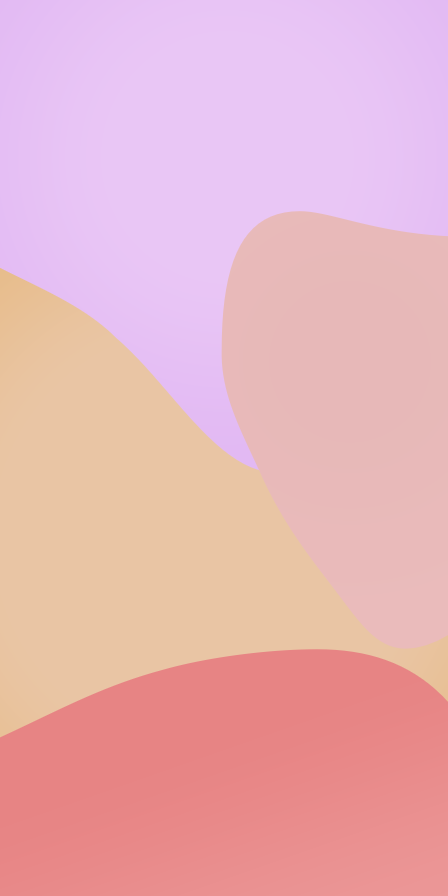
Write a WebGL 1 fragment shader that draws this background.

```glsl
precision highp float;
// Soft abstract backdrop: a lilac sky, a sand slope, a rose pebble and a coral hill.
// Each shape is a closed path of cubic Bezier curves, turned into a signed distance
// for a smooth edge, and filled with a gentle radial or linear gradient.

#define GRID vec2(384.0, 768.0)   // design units across the canvas
#define STEPS 20                  // line segments per curve
#define LILAC_LIGHT vec3(0.914, 0.776, 0.961)
#define LILAC_DEEP vec3(0.886, 0.725, 0.953)
#define SAND_LIGHT vec3(0.914, 0.773, 0.643)
#define SAND_DEEP vec3(0.906, 0.735, 0.535)
#define ROSE_CORE vec3(0.904, 0.722, 0.720)
#define ROSE_RIM vec3(0.916, 0.732, 0.732)
#define CORAL_DEEP vec3(0.906, 0.518, 0.518)
#define CORAL_LIGHT vec3(0.922, 0.592, 0.592)

uniform vec2 u_resolution;

// Path state: x = smallest squared distance, y = +1 outside, -1 inside
vec2 newPath() {
  return vec2(1e6, 1.0);
}

vec2 bezier(vec2 a, vec2 b, vec2 c, vec2 d, float t) {
  vec2 ab = mix(a, b, t), bc = mix(b, c, t), cd = mix(c, d, t);
  return mix(mix(ab, bc, t), mix(bc, cd, t), t);
}

// Adds one curve to a path: nearest distance and even-odd crossings
void addCurve(inout vec2 path, vec2 p, vec2 a, vec2 b, vec2 c, vec2 d) {
  vec2 start = a;
  for (int i = 1; i <= STEPS; i++) {
    vec2 end = bezier(a, b, c, d, float(i) / float(STEPS));
    vec2 edge = end - start, rel = p - start;
    vec2 gap = rel - edge * clamp(dot(rel, edge) / dot(edge, edge), 0.0, 1.0);
    path.x = min(path.x, dot(gap, gap));
    if ((start.y > p.y) != (end.y > p.y)) {
      if (rel.x < edge.x * rel.y / edge.y) path.y = -path.y;
    }
    start = end;
  }
}

// Antialiased coverage of a finished path
float coverage(vec2 path, float pixel) {
  return clamp(0.5 - path.y * sqrt(path.x) / pixel, 0.0, 1.0);
}

// The curves run past the canvas and close out of sight
vec2 sandPath(vec2 p) {
  vec2 path = newPath();
  vec2 left = vec2(-20, 219), bend = vec2(100, 290);
  vec2 foot = vec2(222, 403), right = vec2(500, 820);
  addCurve(path, p, left, vec2(25, 244), vec2(68, 258), bend);
  addCurve(path, p, bend, vec2(142, 326), vec2(178, 390), foot);
  addCurve(path, p, foot, vec2(260, 417), vec2(500, 420), right);
  addCurve(path, p, right, vec2(400, 1400), vec2(-400, 1400), left);
  return path;
}

vec2 rosePath(vec2 p) {
  vec2 path = newPath();
  vec2 exit = vec2(400, 203), top = vec2(257, 181), side = vec2(190, 300);
  vec2 waist = vec2(222, 403), flank = vec2(285, 503), base = vec2(348, 556);
  addCurve(path, p, exit, vec2(325, 202), vec2(285, 181), top);
  addCurve(path, p, top, vec2(210, 181), vec2(190, 220), side);
  addCurve(path, p, side, vec2(189, 337), vec2(206, 368), waist);
  addCurve(path, p, waist, vec2(241, 446), vec2(262, 473), flank);
  addCurve(path, p, flank, vec2(308, 533), vec2(322, 556), base);
  addCurve(path, p, base, vec2(400, 556), vec2(520, 460), exit);
  return path;
}

vec2 coralPath(vec2 p) {
  vec2 path = newPath();
  vec2 left = vec2(-20, 641), rise = vec2(140, 574);
  vec2 crest = vec2(272, 556.5), right = vec2(400, 622);
  addCurve(path, p, left, vec2(40, 615), vec2(80, 590), rise);
  addCurve(path, p, rise, vec2(175, 564), vec2(228, 556.5), crest);
  addCurve(path, p, crest, vec2(325, 556.5), vec2(368, 574), right);
  addCurve(path, p, right, vec2(700, 1400), vec2(-400, 1400), left);
  return path;
}

vec3 radial(vec2 p, vec2 center, float inner, float outer, vec3 core, vec3 rim) {
  return mix(core, rim, smoothstep(inner, outer, distance(p, center)));
}

void main() {
  // Design space measures y downward from the top edge
  vec2 uv = gl_FragCoord.xy / u_resolution;
  vec2 p = vec2(uv.x, 1.0 - uv.y) * GRID;
  float pixel = GRID.y / u_resolution.y;

  // Gradient fills
  vec3 lilac = radial(p, vec2(195, 135), 90.0, 270.0, LILAC_LIGHT, LILAC_DEEP);
  vec3 sand = radial(p, vec2(175, 460), 170.0, 320.0, SAND_LIGHT, SAND_DEEP);
  vec3 rose = radial(p, vec2(300, 310), 20.0, 220.0, ROSE_CORE, ROSE_RIM);
  float glow = smoothstep(690.0, 920.0, dot(p, vec2(0.35, 1.0)));
  vec3 coral = mix(CORAL_DEEP, CORAL_LIGHT, glow);

  // Layers from back to front
  vec3 color = lilac;
  color = mix(color, sand, coverage(sandPath(p), pixel));
  color = mix(color, rose, coverage(rosePath(p), pixel));
  color = mix(color, coral, coverage(coralPath(p), pixel));
  gl_FragColor = vec4(color, 1.0);
}
```
